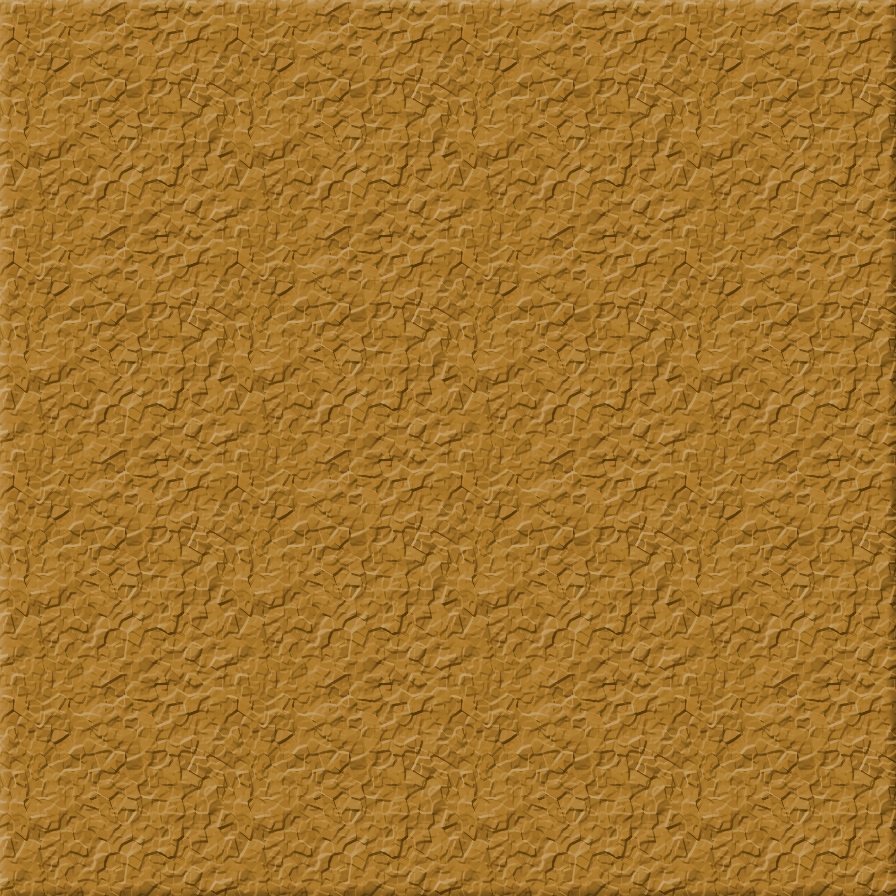
Write a WebGL 1 fragment shader that draws this texture.

```glsl
precision highp float;

uniform vec2 u_resolution;

const float REPEATS = 4.0;
const float COARSE_CELLS = 16.0;
const float FINE_CELLS = 27.0;
const float FINE_WEIGHT = 0.42;
const float EDGE_SHARPNESS = 28.0;
const float FACET_TILT = 0.9;
const float EMBOSS_REACH = 0.0055;   // in tiles
const float EMBOSS_GAIN = 1.9;
const float SHADE_BIAS = -0.05;
const float SEAM_WIDTH = 0.02;       // in tiles
const float SEAM_ROUGHNESS = 0.2;
const float BEVEL_WIDTH = 0.011;     // in canvas units
const float BEVEL_STRENGTH = 0.5;
const vec2 TO_LIGHT = vec2(-0.53, 0.85);

const vec3 SHADOW = vec3(0.32, 0.215, 0.05);
const vec3 OCHRE = vec3(0.68, 0.48, 0.16);
const vec3 HIGHLIGHT = vec3(0.77, 0.65, 0.46);

vec3 hash3(vec2 p) {
  vec3 q = fract(p.xyx * vec3(0.1031, 0.1030, 0.0973));
  q += dot(q, q.yxz + 33.33);
  return fract((q.xxy + q.yzz) * q.zyx);
}

// Tilted chips: cellular plateaus blended over narrow edges, periodic per tile
float chips(vec2 tile, float cells, float seed) {
  vec2 p = tile * cells;
  vec2 home = floor(p);
  float total = 0.0;
  float height = 0.0;
  for (int y = -1; y <= 1; y++) {
    for (int x = -1; x <= 1; x++) {
      vec2 id = home + vec2(float(x), float(y));
      vec2 key = floor(mod(id + 0.5, cells)) + seed;
      vec3 site = hash3(key);
      vec3 facet = hash3(key + 57.0);
      vec2 offset = p - id - 0.05 - 0.9 * site.xy;

      // Each chip is stretched along its own direction
      float angle = 0.5 + 2.6 * (facet.z - 0.5);
      vec2 along = vec2(cos(angle), sin(angle));
      vec2 across = vec2(-along.y, along.x);
      vec2 local = vec2(0.8 * dot(offset, along), 1.3 * dot(offset, across));

      float weight = exp(-EDGE_SHARPNESS * dot(local, local));
      height += weight * (site.z + FACET_TILT * dot(facet.xy - 0.5, offset));
      total += weight;
    }
  }
  return height / max(total, 1e-30);
}

float relief(vec2 tile) {
  float seamDistance = abs(fract(tile.x + 0.5) - 0.5);
  float fineWeight = FINE_WEIGHT + SEAM_ROUGHNESS * exp(-seamDistance / SEAM_WIDTH);
  return chips(tile, COARSE_CELLS, 11.0) + fineWeight * chips(tile, FINE_CELLS, 131.0);
}

// Slow light and dark patches, periodic per tile
float patches(vec2 tile) {
  vec2 a = 6.2831853 * tile;
  return 0.025 * sin(a.x + 2.0 * a.y + 0.7) + 0.02 * sin(2.0 * a.x - a.y + 2.1);
}

// Raised rim of the whole slab: lit at left and top, shaded at right and bottom
float bevel(vec2 uv) {
  vec2 low = 1.0 - smoothstep(vec2(0.0), vec2(BEVEL_WIDTH), uv);
  vec2 high = 1.0 - smoothstep(vec2(0.0), vec2(BEVEL_WIDTH), 1.0 - uv);
  return BEVEL_STRENGTH * (low.x - high.x + high.y - low.y);
}

void main() {
  vec2 uv = gl_FragCoord.xy / u_resolution;
  vec2 tile = uv * REPEATS;

  // Emboss: slopes that fall toward the light are bright
  vec2 reach = TO_LIGHT * EMBOSS_REACH;
  float slope = EMBOSS_GAIN * (relief(tile - reach) - relief(tile + reach));
  float shade = slope / sqrt(1.0 + slope * slope);
  shade = clamp(shade + SHADE_BIAS + patches(tile) + bevel(uv), -1.0, 1.0);

  vec3 color = mix(OCHRE, SHADOW, max(-shade, 0.0));
  color = mix(color, HIGHLIGHT, max(shade, 0.0));
  gl_FragColor = vec4(color, 1.0);
}
```
